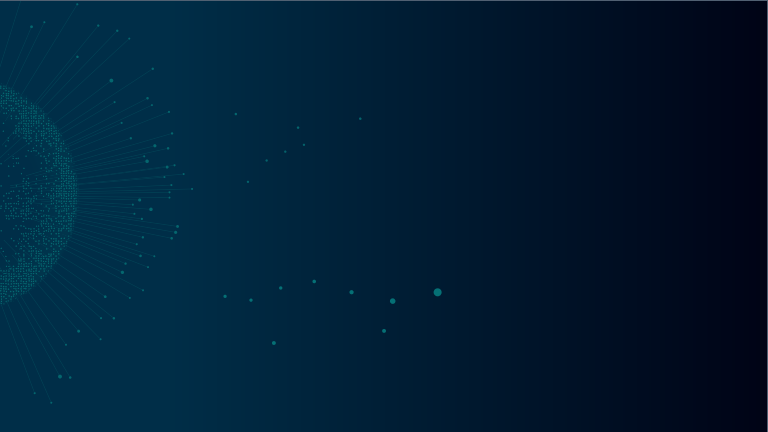
Give the GLSL for this background, as a Shadertoy shader.

```glsl
// Dotted teal globe at the left edge, radiating rays and drifting nodes over a navy gradient.

const vec3 TEAL = vec3(0.02, 0.44, 0.46);
const vec2 GLOBE_CENTER = vec2(-0.093, 0.549);
const float GLOBE_RADIUS = 0.271;

float hash(vec2 p) {
    p = fract(p * vec2(0.1031, 0.1173));
    p += dot(p, p.yx + 33.33);
    return fract((p.x + p.y) * p.x * 17.31);
}

float noise(vec2 p) {
    vec2 i = floor(p), f = fract(p);
    f = f * f * (3.0 - 2.0 * f);
    return mix(mix(hash(i), hash(i + vec2(1, 0)), f.x),
               mix(hash(i + vec2(0, 1)), hash(i + vec2(1, 1)), f.x), f.y);
}

// Antialiased disc coverage; px is the size of one pixel
float disc(vec2 p, vec2 center, float radius, float px) {
    return clamp((radius - length(p - center)) / px + 0.5, 0.0, 1.0);
}

// Fine speckles, densest at the limb and in noisy patches
float globe(vec2 p, float px) {
    vec2 q = p - GLOBE_CENTER;
    float r = length(q) / GLOBE_RADIUS;
    if (r > 1.03) return 0.0;
    float limb = smoothstep(0.6, 0.95, r) * smoothstep(-0.9, 0.2, q.x / GLOBE_RADIUS);
    float density = 0.08 + 0.5 * limb + 0.4 * smoothstep(0.45, 0.75, noise(q * 26.0 + 40.0));
    vec2 grid = q / 0.0058 + 200.0, cell = floor(grid);
    vec2 jitter = 0.3 + 0.4 * vec2(hash(cell + 7.0), hash(cell + 91.0));
    float speck = disc(fract(grid), jitter, 0.27, px / 0.0058);
    float inside = 1.0 - smoothstep(0.98, 1.03, r);
    return inside * (0.8 * speck * step(hash(cell), density) + 0.1 * limb);
}

// Thin spokes with a node at the tip of each
float rays(vec2 p, float px) {
    vec2 q = p - GLOBE_CENTER;
    float ink = 0.0;
    for (int i = 0; i < 56; i++) {
        float k = float(i);
        float t = (k + hash(vec2(k, 3.0))) / 28.0 - 1.0;
        float angle = t * (0.6 + 0.7 * t * t);
        float reach = 0.40 + 0.14 * hash(vec2(k, 17.0));
        float start = GLOBE_RADIUS * (0.4 + 0.6 * hash(vec2(k, 29.0)));
        vec2 dir = vec2(cos(angle), sin(angle));
        float along = dot(q, dir), across = abs(dot(q, vec2(-dir.y, dir.x)));
        float line = clamp((0.0006 - across) / px + 0.5, 0.0, 1.0);
        line *= step(start, along) * step(along, reach);
        float size = 0.0022 + 0.0028 * pow(hash(vec2(k, 41.0)), 3.0);
        ink = max(ink, max(0.3 * line, 0.85 * disc(q, dir * reach, size, px)));
    }
    return ink;
}

// Loose nodes: a wavy lower trail and a smaller upper cluster
float nodes(vec2 p, float px) {
    float ink = 0.0;
    for (int i = 0; i < 7; i++) {
        float k = float(i);
        vec2 c = vec2(0.521 + 0.0556 * k + 0.0044 * k * k, 0.326 - 0.023 * cos(1.46 * (k - 0.7)));
        ink = max(ink, disc(p, c, 0.0037 + 0.0055 * pow(k / 6.0, 4.0), px));
    }
    for (int i = 0; i < 4; i++) {
        float k = float(i);
        vec2 c = vec2(0.574 + 0.0432 * k, 0.579 + 0.0857 * sqrt(k / 3.0));
        ink = max(ink, 0.8 * disc(p, c, 0.0026, px));
    }
    for (int i = 0; i < 3; i++) {
        float k = float(i);
        vec2 c = vec2(0.546 + 0.144 * k, 0.736 - 0.032 * sin(1.4 * k));
        ink = max(ink, 0.85 * disc(p, c, 0.0028, px));
    }
    for (int i = 0; i < 2; i++) {
        float k = float(i);
        ink = max(ink, disc(p, vec2(0.634 + 0.255 * k, 0.206 + 0.028 * k), 0.0044, px));
    }
    return ink;
}

void mainImage(out vec4 fragColor, in vec2 fragCoord) {
    float px = 1.0 / iResolution.y;
    vec2 p = fragCoord * px;
    float x = fragCoord.x / iResolution.x;

    // Horizontal gradient from blue-teal to near black
    float green = 0.18 - 0.215 * max(x - 0.22, 0.0);
    vec3 color = vec3(0.0, green, 0.07 + 1.17 * green);

    float ink = max(max(globe(p, px), rays(p, px)), nodes(p, px));
    color = mix(color, TEAL, ink);

    // Hairline along the top and right borders
    float border = min(1.0 - p.y, iResolution.x * px - p.x);
    color = mix(color, vec3(0.32, 0.38, 0.45), clamp((0.0023 - border) / px + 0.5, 0.0, 1.0));

    fragColor = vec4(color, 1.0);
}
```
